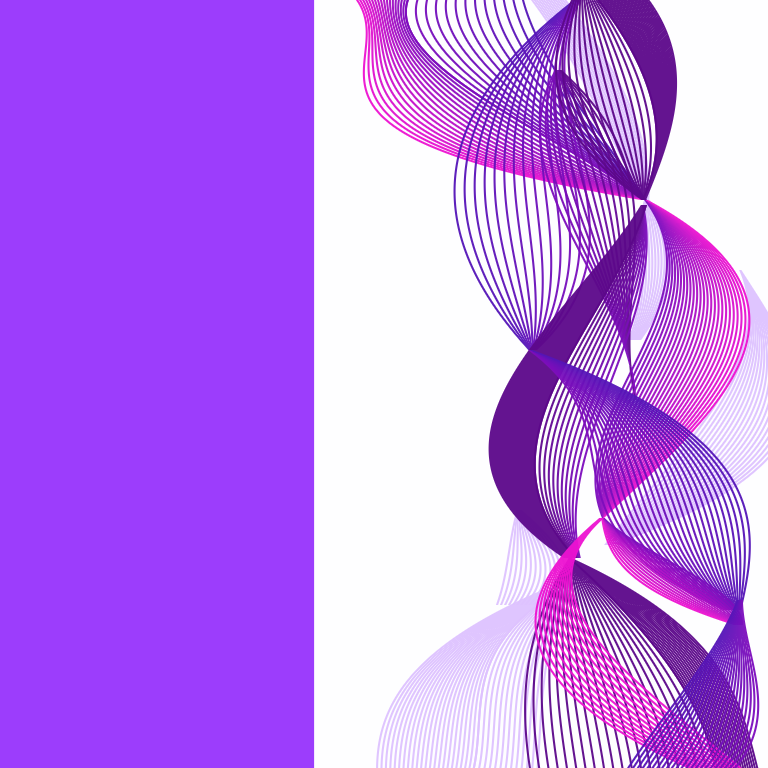
This background is drawn by a three.js fragment shader. Its source:

```glsl
// Violet side panel beside a braid of fine-lined ribbons twisting down a white ground.
#define PANEL_EDGE 0.409
#define LINE_HALF_WIDTH 0.00135
#define PANEL_COLOR vec3(0.61, 0.24, 0.99)
#define PAPER vec3(0.995, 0.995, 1.0)
#define PINK vec3(0.93, 0.07, 0.82)
#define VIOLET vec3(0.49, 0.05, 0.74)
#define INDIGO vec3(0.33, 0.08, 0.72)
#define PLUM vec3(0.36, 0.03, 0.54)
#define LAVENDER vec3(0.87, 0.76, 1.0)

varying vec2 vUv;

// Weights of the cubic passing through four evenly spaced knots, s in 0..1.
vec4 cubicWeights(float s) {
  float u = 3.0 * s;
  float a = u - 1.0, b = u - 2.0, c = u - 3.0;
  return vec4(-a * b * c / 6.0, u * b * c * 0.5, -u * a * c * 0.5, u * a * b / 6.0);
}

// Blends evenly spaced lines between two edge curves over a vertical range.
// Edges hold x at four heights; p.y runs downward from the top.
void ribbon(inout vec3 color, vec2 p, vec2 range, vec4 edgeA, vec4 edgeB,
            float gaps, vec3 colorA, vec3 colorB) {
  if (p.y < range.x || p.y > range.y) return;
  float height = range.y - range.x;
  float s = (p.y - range.x) / height;
  vec4 weights = cubicWeights(s);
  vec4 slopes = (cubicWeights(s + 0.01) - cubicWeights(s - 0.01)) / (0.02 * height);

  float xA = dot(weights, edgeA);
  float span = dot(weights, edgeB) - xA;
  span = (span < 0.0 ? -1.0 : 1.0) * max(abs(span), 0.0001);
  float t = (p.x - xA) / span;

  // Distance to the nearest line, corrected for its slant.
  float nearest = clamp(floor(t * gaps + 0.5), 0.0, gaps) / gaps;
  float slant = mix(dot(slopes, edgeA), dot(slopes, edgeB), nearest);
  float d = abs((t - nearest) * span) * inversesqrt(1.0 + slant * slant);
  float pixel = max(fwidth(vUv.x), 0.00001);
  float cover = clamp((LINE_HALF_WIDTH - d) / pixel + 0.5, 0.0, 1.0);
  color = mix(color, mix(colorA, colorB, nearest), cover * 0.95);
}

// Pale ribbons lying behind the braid.
void paleRibbons(inout vec3 color, vec2 p) {
  ribbon(color, p, vec2(0.0, 0.26), vec4(0.693, 0.749, 0.794, 0.837),
         vec4(0.736, 0.794, 0.833, 0.844), 14.0, LAVENDER, LAVENDER);
  ribbon(color, p, vec2(0.26, 0.443), vec4(0.840, 0.833, 0.833, 0.818),
         vec4(0.844, 0.872, 0.866, 0.833), 10.0, LAVENDER, LAVENDER);
  ribbon(color, p, vec2(0.352, 0.71), vec4(0.964, 0.961, 0.885, 0.788),
         vec4(0.964, 1.029, 1.005, 0.794), 18.0, LAVENDER, LAVENDER);
  ribbon(color, p, vec2(0.664, 0.788), vec4(0.674, 0.665, 0.658, 0.647),
         vec4(0.677, 0.719, 0.736, 0.710), 12.0, LAVENDER, LAVENDER);
  vec4 fold = vec4(0.729, 0.647, 0.625, 0.617);
  ribbon(color, p, vec2(0.768, 1.0), fold,
         vec4(0.740, 0.715, 0.705, 0.700), 12.0, LAVENDER, LAVENDER);
  ribbon(color, p, vec2(0.768, 1.0), vec4(0.710, 0.573, 0.508, 0.491),
         fold, 22.0, LAVENDER, LAVENDER);
}

// Upper braid, down to the first pinch and around the left loop.
void upperRibbons(inout vec3 color, vec2 p) {
  vec2 top = vec2(0.0, 0.26);
  vec4 pinkFold = vec4(0.531, 0.573, 0.703, 0.840);
  ribbon(color, p, top, pinkFold, vec4(0.681, 0.720, 0.779, 0.840), 12.0, VIOLET, INDIGO);
  ribbon(color, p, top, vec4(0.465, 0.474, 0.527, 0.840), pinkFold, 17.0, PINK, VIOLET);
  ribbon(color, p, vec2(0.0, 0.456), vec4(0.749, 0.615, 0.599, 0.690),
         vec4(0.755, 0.742, 0.768, 0.697), 13.0, INDIGO, VIOLET);
  ribbon(color, p, vec2(0.091, 0.521), vec4(0.724, 0.714, 0.781, 0.827),
         vec4(0.729, 0.820, 0.823, 0.828), 12.0, VIOLET, PLUM);
  vec4 plumFold = vec4(0.779, 0.833, 0.855, 0.837);
  ribbon(color, p, top, vec4(0.745, 0.724, 0.749, 0.837), plumFold, 13.0, PLUM, PLUM);
  ribbon(color, p, top, plumFold, vec4(0.844, 0.879, 0.871, 0.840), 32.0, PLUM, PLUM);
}

// Pink, plum and indigo loops across the middle.
void middleRibbons(inout vec3 color, vec2 p) {
  ribbon(color, p, vec2(0.26, 0.674), vec4(0.840, 0.859, 0.797, 0.785),
         vec4(0.840, 0.974, 0.923, 0.785), 24.0, VIOLET, PINK);
  vec2 loopRange = vec2(0.267, 0.727);
  vec4 fold = vec4(0.841, 0.766, 0.699, 0.750);
  ribbon(color, p, loopRange, fold, vec4(0.837, 0.823, 0.768, 0.755), 10.0, PLUM, VIOLET);
  ribbon(color, p, loopRange, vec4(0.836, 0.717, 0.638, 0.737), fold, 50.0, PLUM, PLUM);
  ribbon(color, p, vec2(0.456, 0.794), vec4(0.690, 0.766, 0.797, 0.944),
         vec4(0.690, 0.905, 0.974, 0.964), 24.0, VIOLET, INDIGO);
}

// Lower fans opening toward the bottom edge.
void lowerRibbons(inout vec3 color, vec2 p) {
  vec2 fanRange = vec2(0.727, 1.0);
  vec4 fold = vec4(0.742, 0.833, 0.898, 0.931);
  ribbon(color, p, fanRange, vec4(0.742, 0.699, 0.684, 0.690), fold, 20.0, PLUM, PLUM);
  ribbon(color, p, fanRange, fold, vec4(0.742, 0.889, 0.957, 0.986), 18.0, PLUM, PLUM);
  ribbon(color, p, vec2(0.674, 0.814), vec4(0.784, 0.799, 0.849, 0.961),
         vec4(0.785, 0.853, 0.931, 0.966), 14.0, PINK, VIOLET);
  ribbon(color, p, vec2(0.674, 1.0), vec4(0.783, 0.701, 0.732, 0.898),
         vec4(0.785, 0.749, 0.833, 0.964), 12.0, PINK, PINK);
  ribbon(color, p, vec2(0.781, 1.0), vec4(0.961, 0.922, 0.870, 0.818),
         vec4(0.966, 0.978, 0.987, 0.957), 22.0, INDIGO, VIOLET);
}

void main() {
  vec2 p = vec2(vUv.x, 1.0 - vUv.y);
  vec3 color = PAPER;
  paleRibbons(color, p);
  upperRibbons(color, p);
  middleRibbons(color, p);
  lowerRibbons(color, p);

  // Flat panel on the left.
  float pixel = max(fwidth(vUv.x), 0.00001);
  color = mix(color, PANEL_COLOR, clamp((PANEL_EDGE - p.x) / pixel + 0.5, 0.0, 1.0));
  gl_FragColor = vec4(color, 1.0);
}
```
